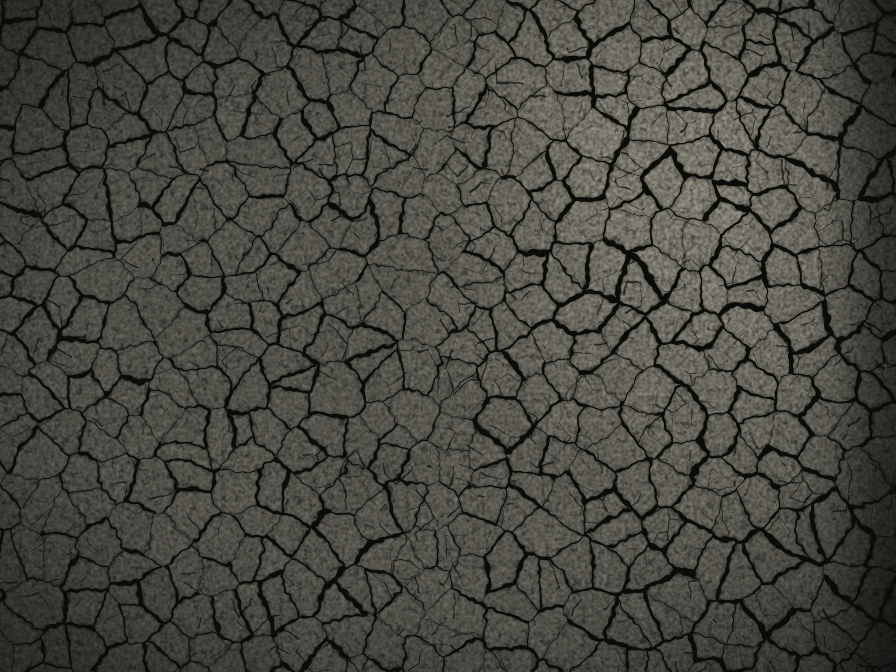
This texture is drawn by a Shadertoy shader. Its source:

```glsl
// Dry cracked mud: dark irregular fissures between gritty plates, lit from the upper right.
#define PLATES 18.5        // plates per canvas height
#define FINE_PLATES 34.0   // cells of the hairline cracks per canvas height
#define CRACK_MIN 0.004    // half widths, in plate units
#define CRACK_MAX 0.064
#define WOBBLE 0.085       // raggedness of the crack lines
#define GRIT 0.42          // contrast of the surface grain
#define HAIRLINE 0.62      // darkness of the hairline cracks
#define BASE_LIGHT 0.325
#define GLOW_LIGHT 0.165
#define MUD_TINT vec3(1.0, 0.985, 0.895)
#define CRACK_COLOR vec3(0.042, 0.042, 0.033)

vec2 hash2(vec2 p) {
    vec3 q = fract(p.xyx * vec3(0.1031, 0.1030, 0.0973));
    q += dot(q, q.yzx + 33.33);
    return fract((q.xx + q.yz) * q.zy);
}

mat2 turn(float angle) {
    float c = cos(angle), s = sin(angle);
    return mat2(c, s, -s, c);
}

float gradientAt(vec2 cell, vec2 offset) {
    float angle = 6.2832 * hash2(cell + 71.0).x;
    return dot(vec2(cos(angle), sin(angle)), offset);
}

float gradientNoise(vec2 p) {
    vec2 i = floor(p), f = p - i;
    vec2 u = f * f * f * (f * (f * 6.0 - 15.0) + 10.0);
    vec2 e = vec2(1.0, 0.0);
    return mix(mix(gradientAt(i, f), gradientAt(i + e.xy, f - e.xy), u.x),
               mix(gradientAt(i + e.yx, f - e.yx), gradientAt(i + e.xx, f - e.xx), u.x), u.y);
}

float fbm(vec2 p) {
    float sum = 0.0, amp = 1.0;
    for (int k = 0; k < 3; k++) {
        sum += amp * gradientNoise(p);
        p = mat2(1.6, 1.2, -1.2, 1.6) * p + 17.3;
        amp *= 0.6;
    }
    return sum;
}

vec2 seedPoint(vec2 cell) {
    return cell + 0.04 + 0.92 * hash2(cell + 11.0);
}

// x: signed distance to the nearest crack wall, y: random tone of the plate.
// Every border has its own half width, drawn from the pair of plates it parts.
vec2 crackField(vec2 p, float widthMin, float widthMax, float widthScale) {
    vec2 base = floor(p), home = base, toHome = vec2(9.0);
    for (int j = -1; j <= 1; j++)
    for (int i = -1; i <= 1; i++) {
        vec2 cell = base + vec2(i, j);
        vec2 r = seedPoint(cell) - p;
        if (dot(r, r) < dot(toHome, toHome)) { toHome = r; home = cell; }
    }
    float wall = 9.0;
    for (int j = -2; j <= 2; j++)
    for (int i = -2; i <= 2; i++) {
        vec2 cell = home + vec2(i, j);
        if (i == 0 && j == 0) continue;
        vec2 r = seedPoint(cell) - p;
        float border = dot(0.5 * (toHome + r), normalize(r - toHome));
        float halfWidth = mix(widthMin, widthMax, hash2(home + cell + 300.0).x);
        wall = min(wall, border - halfWidth * widthScale);
    }
    return vec2(wall, hash2(home + 57.0).y);
}

float surfaceLight(vec2 uv) {
    float vignette = 1.0 - 0.55 * smoothstep(0.33, 0.8, length(uv - 0.5));
    float rightFade = mix(0.55, 1.0, smoothstep(0.0, 0.1, 1.0 - uv.x));
    vec2 g = (uv - vec2(0.79, 0.8)) / vec2(0.27, 0.5);
    return (BASE_LIGHT * vignette + GLOW_LIGHT * exp(-dot(g, g))) * rightFade;
}

void mainImage(out vec4 fragColor, in vec2 fragCoord) {
    vec2 uv = fragCoord / iResolution.xy;
    vec2 p = fragCoord / iResolution.y;
    float pixel = 1.0 / iResolution.y;

    // Broad bends plus small jags in the crack lines
    vec2 bend = vec2(fbm(p * 8.0), fbm(p * 8.0 + 40.0));
    vec2 jag = vec2(gradientNoise(p * 90.0), gradientNoise(p * 90.0 + 90.0));
    vec2 warp = 3.0 * WOBBLE * bend + WOBBLE * jag;

    // Cracks gape on the right and close up along a central band
    float band = exp(-pow((uv.x - 0.49 + 0.04 * bend.x) / 0.04, 2.0));
    float gape = mix(0.88, 1.1, smoothstep(0.4, 0.7, uv.x)) * (1.0 - 0.6 * band);
    gape *= 1.0 + 0.35 * gradientNoise(p * 45.0 + 5.0);
    vec2 plate = crackField(turn(0.6) * p * PLATES + warp, CRACK_MIN, CRACK_MAX, gape);
    vec2 hair = crackField(turn(1.1) * p * FINE_PLATES + warp + 130.0, -0.075, 0.05, 1.0);

    // Gritty plates with small dark pits
    float grain = 0.45 * fbm(p * 95.0) + 0.8 * gradientNoise(p * 185.0) + 0.1 * fbm(p * 25.0);
    float pits = smoothstep(0.25, 0.5, fbm(p * 80.0 + 23.0));
    float light = surfaceLight(uv) * (1.0 + GRIT * grain);
    light *= (0.97 + 0.06 * plate.y) * (1.0 - 0.25 * pits);

    // Hairlines, then shaded rims, then open cracks
    float hairEdge = max(pixel * FINE_PLATES * 0.6, 0.025);
    float hairMask = smoothstep(-0.4, 0.3, gradientNoise(p * 9.0 + 9.0) + 0.25 * (uv.x - 0.4) + 0.3 * band);
    light *= 1.0 - HAIRLINE * hairMask * (1.0 - smoothstep(-hairEdge, hairEdge, hair.x));
    light *= mix(0.82, 1.0, smoothstep(0.0, 0.08, plate.x));
    float edge = max(pixel * PLATES * 0.65, 0.018);
    float open = 1.0 - smoothstep(-edge, edge, plate.x);

    fragColor = vec4(mix(light * MUD_TINT, CRACK_COLOR, open), 1.0);
}
```
